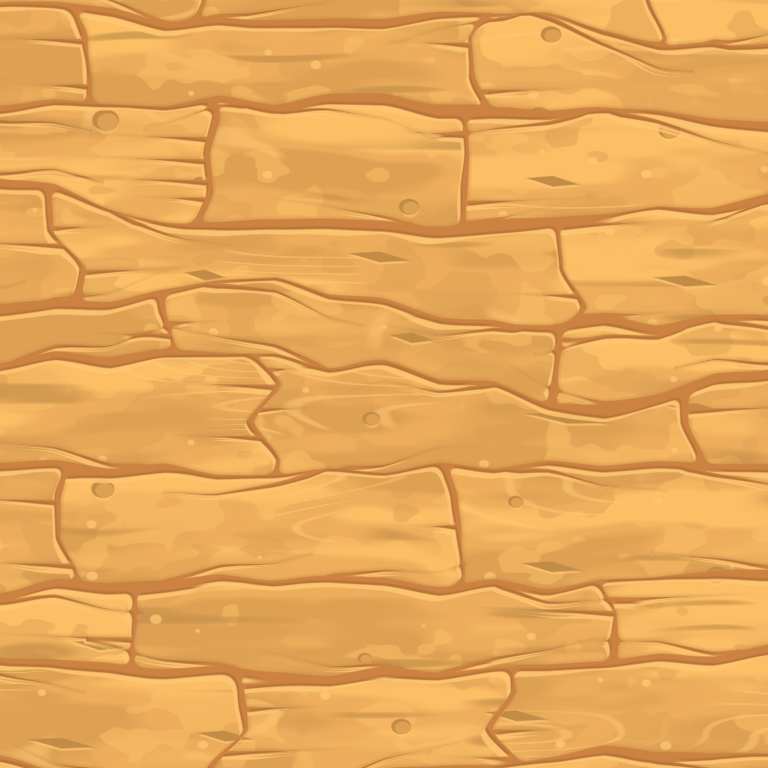
A Shadertoy shader for this texture:

```glsl
// Cartoon wood: long cracked planks with bright chipped rims, soft grain and knots.
// Wavy row edges, zigzag joints and tapered splinters form one crack field;
// sampling it at shifted points gives the lit rims and the dark crack sides.

const vec3 BASE   = vec3(0.93, 0.68, 0.36);
const vec3 LIGHT  = vec3(0.99, 0.75, 0.40);
const vec3 SHADE  = vec3(0.87, 0.63, 0.33);
const vec3 OLIVE  = vec3(0.76, 0.55, 0.28);
const vec3 CRACK  = vec3(0.80, 0.51, 0.25);
const vec3 DEEP   = vec3(0.71, 0.45, 0.22);
const vec3 RIM    = vec3(1.00, 0.78, 0.45);
const float ROW   = 0.122;               // mean plank height
const float JOINT = 0.50;                // mean plank length
const float FORK  = 0.22;                // spacing of split edges
const float SPIKE = 0.030;               // spacing of joint splinters
const vec2 LIT    = vec2(0.0045, 0.0065); // rim thickness and direction
const vec2 MARK   = vec2(0.20, 0.10);    // cell of knots and gouges
const float DOT   = 0.075;               // cell of pale dots

float hash(vec2 p) {
    vec3 q = fract(p.xyx * 0.1031);
    q += dot(q, q.yzx + 33.33);
    return fract((q.x + q.y) * q.z);
}

float noise(vec2 p) {
    vec2 i = floor(p), f = fract(p);
    f = f * f * (3.0 - 2.0 * f);
    return mix(mix(hash(i), hash(i + vec2(1, 0)), f.x),
               mix(hash(i + vec2(0, 1)), hash(i + vec2(1, 1)), f.x), f.y);
}

float fbm(vec2 p) {
    return (noise(p) * 4.0 + noise(p * 2.1 + 9.0) * 2.0 + noise(p * 4.3 + 21.0)) / 7.0;
}

// Angular one-dimensional noise for hewn edges
float kinked(float x, float seed) {
    float i = floor(x), f = fract(x);
    f = mix(f, smoothstep(0.0, 1.0, f), 0.5);
    return mix(hash(vec2(i, seed)), hash(vec2(i + 1.0, seed)), f);
}

float smoothMin(float a, float b, float k) {
    float h = max(k - abs(a - b), 0.0) / k;
    return min(a, b) - h * h * k * 0.25;
}

float edgeY(float i, float x) {
    float sway = kinked(x * 3.2 + i * 0.37, i + 11.0) - 0.5;
    float chip = kinked(x * 14.0, i + 47.0) - 0.5;
    return (i + 0.80 * sway + 0.15 * chip) * ROW;
}

// Signed distance to the nearest crack, negative inside; also the plank id
float crackGap(vec2 p, out vec2 plank) {
    float base = floor(p.y / ROW), gap = 1.0, side = 1.0;
    plank = vec2(0.0, base - 1.0);
    for (float i = base - 1.0; i < base + 2.5; i++) {
        float d = p.y - edgeY(i, p.x);
        if (d > 0.0) plank.y = i;
        gap = min(gap, abs(d) - mix(0.0015, 0.0085, kinked(p.x * 6.0, i + 83.0)));
        // Split leaving the edge and tapering out
        float u = p.x / FORK + hash(vec2(i, 5.0));
        vec2 seed = vec2(floor(u), i + 200.0);
        float s = hash(seed) < 0.5 ? fract(u) : 1.0 - fract(u);
        float len = 0.35 + 0.55 * hash(seed + 31.0);
        float taper = 0.0045 * min(s * 8.0, 1.0) * (1.0 - s / len);
        float lean = hash(seed + 57.0) < 0.5 ? -0.034 : 0.034;
        gap = min(gap, abs(d - lean * s) - taper);
    }
    float column = floor(p.x / JOINT);
    for (float c = column - 1.0; c < column + 1.5; c++) {
        vec2 seed = vec2(c, plank.y + 310.0);
        float x = (c + 0.15 + 0.7 * hash(seed)) * JOINT;
        x += 0.05 * (kinked(p.y * 20.0, c + plank.y * 7.0) - 0.5);
        float d = p.x - x;
        if (d > 0.0) plank.x = c + 1.0;
        side = min(side, abs(d) - mix(0.002, 0.006, kinked(p.y * 25.0, c + 140.0)));
        // Horizontal splinters along the joint
        float k = floor(p.y / SPIKE);
        seed += vec2(k * 3.0, k);
        float y = (k + 0.25 + 0.5 * hash(seed + 7.0)) * SPIKE;
        float along = hash(seed + 13.0) < 0.5 ? d : -d;
        float len = 0.025 + 0.08 * hash(seed + 19.0);
        float taper = 0.0038 * (1.0 - along / len);
        if (along > 0.0 && hash(seed + 29.0) > 0.5)
            side = min(side, abs(p.y - y - 0.05 * along) - taper);
    }
    return smoothMin(gap, side, 0.012);
}

void mainImage(out vec4 fragColor, in vec2 fragCoord) {
    vec2 p = fragCoord / iResolution.y;
    float soft = max(0.0013, 0.8 / iResolution.y);
    vec2 plank, unused;
    float gap = crackGap(p, plank);

    // Broad painted tones, blotches and grain
    vec2 g = p + 13.0 * vec2(hash(plank), hash(plank + 71.0));
    g.y += 0.018 * noise(g * vec2(6.0, 9.0));
    float tone = fbm(g * vec2(4.0, 17.0)) + 0.09 * (hash(plank + 5.0) - 0.5);
    tone += 0.10 * (noise(g * vec2(7.0, 75.0)) - 0.5);
    vec3 color = mix(BASE, LIGHT, smoothstep(0.52, 0.69, tone));
    color = mix(color, SHADE, smoothstep(0.47, 0.32, tone));
    float blotch = fbm(g * vec2(11.0, 20.0) + 40.0);
    color = mix(color, LIGHT, 0.5 * smoothstep(0.60, 0.63, blotch));
    color = mix(color, SHADE, 0.5 * smoothstep(0.37, 0.34, blotch));
    float streak = noise(g * vec2(6.0, 62.0) + 90.0);
    float patches = noise(g * vec2(5.0, 12.0) + 17.0);
    color = mix(color, OLIVE, 0.65 * smoothstep(0.74, 0.92, streak) * smoothstep(0.4, 0.7, patches));
    float contour = abs(fract(9.0 * noise(g * vec2(2.5, 14.0) + 7.0)) - 0.5);
    color = mix(color, RIM, 0.55 * smoothstep(0.13, 0.03, contour) * smoothstep(0.62, 0.75, 1.0 - patches));

    // Pale dots
    vec2 cell = floor(p / DOT);
    vec2 q = p - (cell + 0.2 + 0.6 * vec2(hash(cell + 3.0), hash(cell + 8.0))) * DOT;
    float radius = hash(cell + 15.0) < 0.3 ? mix(0.002, 0.007, hash(cell + 22.0)) : -1.0;
    color = mix(color, RIM, 0.75 * smoothstep(soft, -soft, length(q * vec2(0.9, 1.1)) - radius));

    // Knots and lens-shaped gouges, each lit from below
    cell = floor(p / MARK);
    q = p - (cell + 0.3 + 0.4 * vec2(hash(cell + 61.0), hash(cell + 66.0))) * MARK;
    float kind = hash(cell + 77.0), size = hash(cell + 88.0);
    if (kind < 0.16) {
        float r = mix(0.008, 0.017, size);
        float bowl = length(q * vec2(0.9, 1.15)) - r;
        float inner = length((q - vec2(0.18, -0.15) * r) * vec2(0.9, 1.15)) - 0.8 * r;
        color = mix(color, RIM, 0.6 * smoothstep(soft, -soft, length(q + vec2(-0.1, 0.2) * r) - r));
        color = mix(color, OLIVE, smoothstep(soft, -soft, bowl));
        color = mix(color, SHADE, smoothstep(soft, -soft, inner));
    } else if (kind < 0.42) {
        float taper = 0.007 * (1.0 - abs(q.x) / mix(0.025, 0.055, size));
        float y = q.y + 0.12 * q.x;
        color = mix(color, RIM, 0.7 * smoothstep(soft, -soft, abs(y + 0.003) - taper));
        color = mix(color, OLIVE, smoothstep(soft, -soft, abs(y) - taper));
    }

    // Lit rims below and left of cracks, then the cracks themselves
    vec2 lit = LIT * mix(0.35, 1.35, noise(p * vec2(18.0, 30.0)));
    float rim = min(crackGap(p + lit, unused), crackGap(p + lit * 0.5, unused));
    float under = crackGap(p - LIT * 0.6, unused);
    color = mix(color, OLIVE, 0.35 * smoothstep(0.006, 0.0, gap));
    color = mix(color, RIM, 0.85 * smoothstep(soft, -soft, rim));
    vec3 crack = mix(CRACK, DEEP, 0.85 * smoothstep(-0.001, 0.002, under));
    color = mix(color, crack, smoothstep(soft, -soft, gap));
    fragColor = vec4(color, 1.0);
}
```
